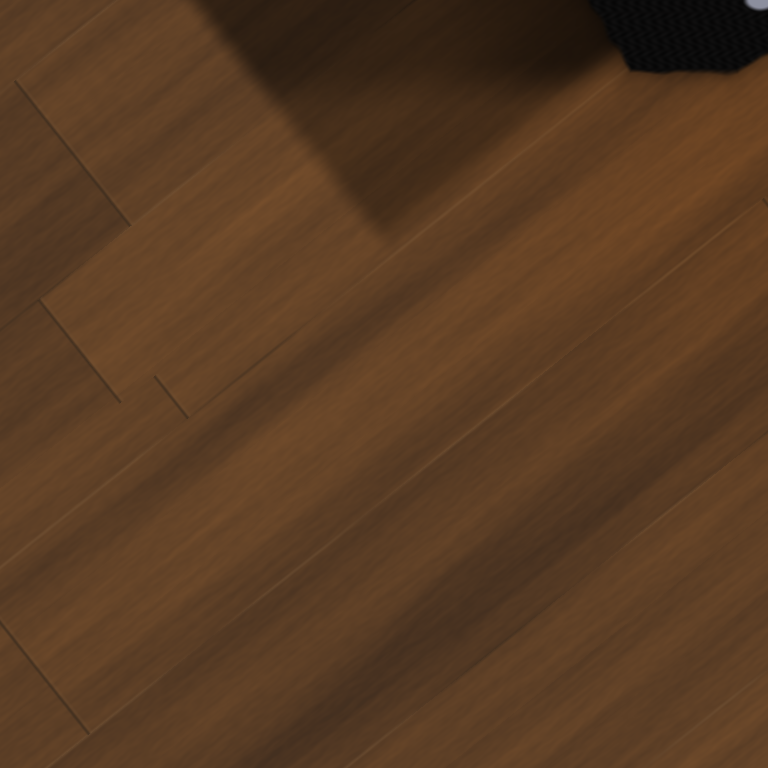
Give the GLSL for this texture, as a WebGL 1 fragment shader.

```glsl
precision highp float;
// Diagonal brown wood planks with staggered ends, a cast shadow and a dark knit cloth corner.
uniform vec2 u_resolution;

#define PLANK_ANGLE 0.672
#define PLANK_WIDTH 0.242
#define PLANK_LENGTH 1.65
#define SEAM_WIDTH 0.0022
#define GRAIN 0.36
#define DARK_WOOD vec3(0.285, 0.197, 0.128)
#define LIGHT_WOOD vec3(0.455, 0.303, 0.171)
#define SEAM_COLOR vec3(0.230, 0.172, 0.118)
#define BEVEL_COLOR vec3(0.450, 0.330, 0.215)
#define CLOTH_COLOR vec3(0.042, 0.040, 0.040)
#define SHADOW_DEPTH 0.33

float hash(vec2 p) {
  return fract(sin(dot(p, vec2(127.1, 311.7))) * 43758.5);
}

vec2 gradient(vec2 cell) {
  float a = 6.2832 * hash(cell);
  return vec2(cos(a), sin(a));
}

// Gradient noise, roughly -0.7 to 0.7
float noise(vec2 p) {
  vec2 i = floor(p), f = fract(p);
  vec2 s = f * f * f * (f * (f * 6.0 - 15.0) + 10.0);
  vec2 e = vec2(1.0, 0.0);
  float low = mix(dot(gradient(i), f), dot(gradient(i + e), f - e), s.x);
  float high = mix(dot(gradient(i + e.yx), f - e.yx), dot(gradient(i + 1.0), f - 1.0), s.x);
  return mix(low, high, s.y);
}

// Position of a plank end along its row; some rows end in a step
float plankEnd(float row, float across) {
  float k = row - 1.0;
  float end = 0.118 + k * (0.301 + (k - 1.0) * (0.0134 * (k - 2.0) - 0.074));
  float stepped = 1.0 - step(0.5, abs(mod(row, 4.0) - 2.0));
  float outerRow = step(2.0, abs(row - 1.5));
  return end + 0.056 * stepped * step(across, 0.29) - 0.8 * outerRow;
}

// Streaks stretched along the plank, from broad bands to fine fibres
float woodGrain(vec2 q, float seed) {
  float broad = noise(vec2(q.x * 1.3 + seed, q.y * 19.0));
  float medium = noise(vec2(q.x * 2.6 - seed, q.y * 58.0));
  float fine = noise(vec2(q.x * 9.0 + seed, q.y * 125.0));
  float pores = noise(q * vec2(60.0, 200.0));
  return 0.75 * broad + 0.55 * medium + 0.42 * fine + 0.32 * pores;
}

// Soft line that fades out over its own width
float line(float dist, float px) {
  return 1.0 - smoothstep(0.0, SEAM_WIDTH + px, abs(dist));
}

vec3 planks(vec2 q, float px) {
  float r = (q.y + 0.28) / PLANK_WIDTH;
  float row = floor(r), across = fract(r);
  float alongPlank = (q.x - plankEnd(row, across)) / PLANK_LENGTH;
  float plank = floor(alongPlank);

  // Tone of each plank, its three strips and its grain
  float tone = 0.50 + 0.19 * sin(row - 0.2 - 1.8 * plank);
  tone += 0.16 * (hash(vec2(floor(r * 3.0), plank)) - 0.5);
  tone += GRAIN * woodGrain(q, row * 3.7 + plank * 5.3);

  // Broad dark heartwood bands with ragged edges
  float ragged = 0.022 * noise(vec2(q.x * 1.5, q.y * 40.0));
  for (int i = 0; i < 3; i++) {
    float n = float(i);
    float d = (q.y - 0.165 + 0.19 * n + ragged) / (0.030 + 0.012 * n);
    tone -= 0.34 * exp(-d * d) * (1.0 - 0.35 * mod(n, 2.0));
  }
  vec3 color = mix(DARK_WOOD, LIGHT_WOOD, clamp(tone, -0.1, 1.15));

  // Long seams come and go between dark gap and pale bevel; ends stay dark
  float seam = (r - floor(r + 0.5)) * PLANK_WIDTH;
  float joint = (alongPlank - floor(alongPlank + 0.5)) * PLANK_LENGTH;
  float wear = noise(vec2(q.x * 4.0, floor(r + 0.5) * 7.3));
  color = mix(color, BEVEL_COLOR, 0.45 * line(seam, px) * smoothstep(-0.05, 0.35, wear));
  color = mix(color, SEAM_COLOR, 0.45 * line(seam, px) * smoothstep(0.1, -0.3, wear));
  color = mix(color, BEVEL_COLOR, 0.20 * line(joint - 0.004, px));
  return mix(color, SEAM_COLOR, 0.70 * line(joint, px));
}

// Shadow at the top: a soft outline plus a deeper core
float shadow(vec2 p, vec2 q) {
  float outline = smoothstep(0.800, 0.836, q.x) * smoothstep(0.200, 0.250, q.y);
  float core = smoothstep(0.850, 0.925, p.y + 0.05 * max(0.55 - p.x, 0.0));
  float deepest = smoothstep(0.52, 0.76, p.x);
  return outline * (SHADOW_DEPTH + core * (0.17 + 0.20 * deepest));
}

// Signed distance to the cloth corner
float clothDistance(vec2 p) {
  float left = dot(p - vec2(0.768, 1.0), vec2(-0.868, -0.496));
  float right = dot(p - vec2(0.96, 0.907), vec2(0.5, -0.866));
  return max(max(left, right), 0.907 - p.y) + 0.008 * noise(p * 28.0);
}

void main() {
  vec2 p = gl_FragCoord.xy / u_resolution;
  float px = 1.0 / min(u_resolution.x, u_resolution.y);
  float c = cos(PLANK_ANGLE), s = sin(PLANK_ANGLE);
  vec2 q = vec2(c * p.x + s * p.y, c * p.y - s * p.x);
  // Floor, warm light from the upper right, then shadow
  vec3 color = planks(q, px);
  vec2 toLight = p - vec2(0.98, 0.84);
  color *= mix(vec3(1.0), vec3(1.08, 1.01, 0.88), exp(-6.0 * dot(toLight, toLight)));
  color *= 1.0 - shadow(p, q);
  // Knit cloth with a pale patch and a soft contact shadow
  float d = clothDistance(p);
  color *= 1.0 - 0.35 * exp(-max(d, 0.0) * 70.0);
  float knit = sin(p.x * 420.0 + 2.0 * sin(p.y * 260.0)) * sin(p.y * 380.0);
  float pale = 1.0 - smoothstep(0.014, 0.024, length((p - vec2(0.99, 1.0)) * vec2(1.0, 1.5)));
  vec3 cloth = mix(CLOTH_COLOR * (1.0 + 0.4 * knit), vec3(0.55, 0.56, 0.62), pale);
  gl_FragColor = vec4(mix(color, cloth, 1.0 - smoothstep(-0.003 - px, 0.003 + px, d)), 1.0);
}
```
